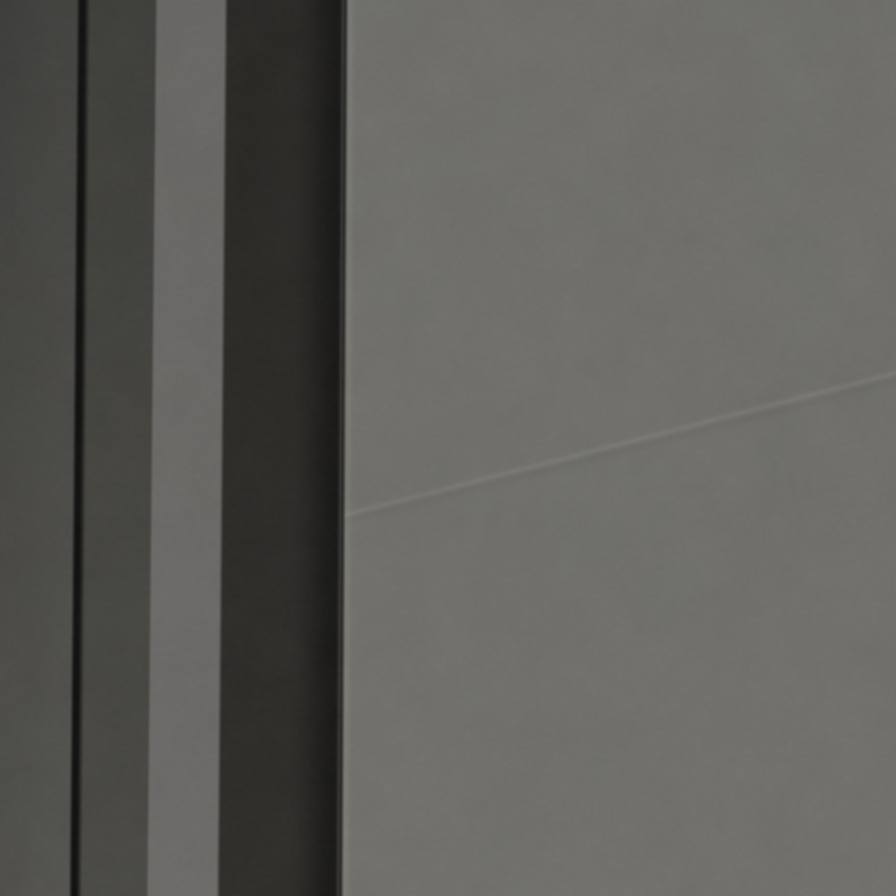
Give the GLSL for this texture, as a three.js fragment shader.

```glsl
// Matte grey wall panels beside a recessed vertical groove.
// Slightly leaning edges are blended from left to right, then a faint
// slanted crease and soft mottled grain are laid over the surfaces.
varying vec2 vUv;

float hash(vec2 p) {
  p = fract(p * vec2(0.1031, 0.1137));
  p += dot(p, p.yx + 33.33);
  return fract((p.x + p.y) * p.x * 7.13 + p.y * 3.71);
}

float noise(vec2 p) {
  vec2 cell = floor(p);
  vec2 f = fract(p);
  f = f * f * (3.0 - 2.0 * f);
  return mix(mix(hash(cell), hash(cell + vec2(1.0, 0.0)), f.x),
             mix(hash(cell + vec2(0.0, 1.0)), hash(cell + 1.0), f.x), f.y);
}

float mottle(vec2 p) {
  float sum = 0.0;
  float weight = 0.5;
  for (int i = 0; i < 4; i++) {
    sum += weight * (noise(p) - 0.5);
    p = p * 2.3 + 17.0;
    weight *= 0.6;
  }
  return sum;
}

// Soft step across an edge running from bottomX to topX.
float edge(vec2 p, float bottomX, float topX, float softness) {
  float x = mix(bottomX, topX, p.y);
  return smoothstep(-softness, softness, p.x - x);
}

float band(float distanceFromCentre, float width) {
  float t = distanceFromCentre / width;
  return exp(-t * t);
}

void main() {
  vec2 p = vUv;

  // Left panel, brighter toward the bottom
  vec3 colour = mix(vec3(0.325, 0.323, 0.308), vec3(0.255, 0.254, 0.244), p.y);
  colour += 0.015 * smoothstep(0.0, 0.08, p.x) - 0.006;

  // Black seam and the shaded strip next to it
  colour = mix(colour, vec3(0.075, 0.075, 0.073), edge(p, 0.0785, 0.0875, 0.003));
  vec3 shadedStrip = mix(vec3(0.295, 0.292, 0.272), vec3(0.25, 0.25, 0.234), p.y);
  colour = mix(colour, shadedStrip, edge(p, 0.0885, 0.0975, 0.0045));

  // Light upright strip
  vec3 lightStrip = mix(vec3(0.425, 0.42, 0.41), vec3(0.415, 0.407, 0.398), p.y);
  colour = mix(colour, lightStrip, edge(p, 0.1645, 0.1745, 0.0025));

  // Deep groove, darkening toward its right side
  float grooveX = p.x - mix(0.2435, 0.2525, p.y);
  vec3 groove = mix(vec3(0.192, 0.185, 0.173), vec3(0.17, 0.166, 0.155), p.y);
  groove = mix(groove, vec3(0.105, 0.103, 0.1), smoothstep(0.075, 0.132, grooveX));
  colour = mix(colour, groove, edge(p, 0.2435, 0.2525, 0.003));

  // Main wall with a thin dim lip and a pale corner
  float cornerX = p.x - mix(0.3815, 0.387, p.y);
  colour += 0.1 * band(cornerX + 0.004, 0.0025);
  vec3 wall = mix(vec3(0.446, 0.442, 0.421), vec3(0.438, 0.435, 0.418), p.y);
  wall += 0.035 * band(cornerX - 0.004, 0.004);

  // Faint crease with a pale crest and soft shade below
  float creaseY = p.y - (0.426 + 0.257 * (p.x - 0.387));
  wall += 0.032 * band(creaseY, 0.0035) - 0.012 * band(creaseY + 0.008, 0.005);
  colour = mix(colour, wall, smoothstep(-0.003, 0.003, cornerX));

  // Surface mottling, slight warm drift and fine grain
  colour += 0.018 * mottle(p * 22.0);
  colour += vec3(0.006, 0.0, -0.004) * mottle(p * 9.0 + 40.0);
  colour += 0.008 * (noise(p * 230.0) - 0.5);

  gl_FragColor = vec4(colour, 1.0);
}
```
